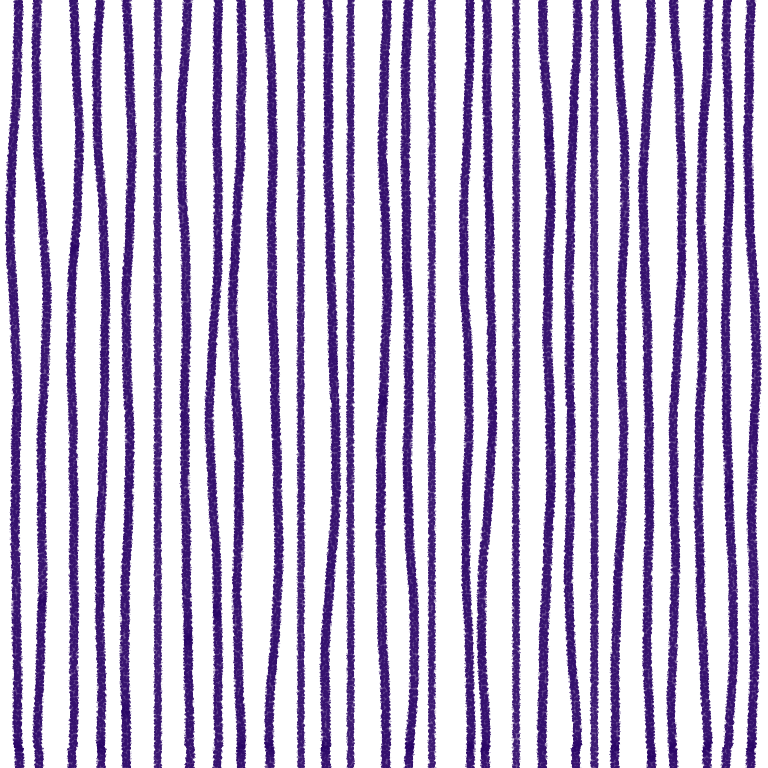
Reproduce this pattern procedurally as a three.js fragment shader.

```glsl
#define LINES 28
#define HALF_WIDTH 0.0055
#define SWAY 0.0056
#define JITTER 0.012
#define GRAIN 290.0
#define ROUGHNESS 0.0030
#define SOFTNESS 0.0012
#define SEAM 0.027
#define INK vec3(0.22, 0.08, 0.44)
#define DEEP_INK vec3(0.16, 0.02, 0.40)
#define WORN_INK vec3(0.46, 0.35, 0.61)
#define PAPER vec3(1.0)

const float TAU = 6.28318;

varying vec2 vUv;

float hash(float n) {
  return fract(sin(n * 127.1 + 3.7) * 43758.5);
}

vec2 hash2(vec2 p) {
  return fract(sin(vec2(dot(p, vec2(127.1, 311.7)), dot(p, vec2(269.5, 183.3)))) * 43758.5);
}

// Cellular noise: distance to the nearest scattered point
float cellular(vec2 p) {
  vec2 cell = floor(p);
  vec2 local = p - cell;
  float nearest = 2.0;
  for (int j = -1; j <= 1; j++) {
    for (int i = -1; i <= 1; i++) {
      vec2 offset = vec2(float(i), float(j));
      nearest = min(nearest, length(offset + hash2(cell + offset) - local));
    }
  }
  return nearest;
}

// Ruled strokes stand among the hand-drawn ones
float isStraight(float id) {
  float stride = id < 12.0 ? 5.0 : 3.0;
  return id > 0.5 && id < 22.0 && mod(id, stride) < 0.5 ? 1.0 : 0.0;
}

// Vertically periodic bend made of layered sines
float sway(float id, float y) {
  float bend = sin(TAU * (y + hash(id + 40.0))) * mix(0.4, 1.0, hash(id + 50.0));
  bend += 0.5 * sin(TAU * (2.0 * y + hash(id + 60.0)));
  bend += 0.2 * sin(TAU * (3.0 * y + hash(id + 70.0)));
  bend += 0.08 * sin(TAU * (8.0 * y + hash(id + 80.0)));
  return bend * SWAY * mix(1.0, 0.04, isStraight(id));
}

float strokeCenter(float id, float y) {
  float u = (id + 0.5) / float(LINES);
  float x = u + 0.0145 * sin(0.5 * TAU * u) + (hash(id + 10.0) - 0.5) * JITTER;
  // Stroke ends meet slightly out of line at the seam
  float step_ = (1.0 - smoothstep(SEAM - 0.002, SEAM + 0.002, y)) * (hash(id + 20.0) - 0.5);
  return x + sway(id, y) + step_ * 0.005 * (1.0 - isStraight(id));
}

// Dark spot where the pen rested
float blot(float id, float y) {
  float place = hash(id + 90.0) < 0.45 ? SEAM : hash(id + 100.0);
  float t = (y - place) / 0.011;
  return exp(-t * t) * (1.0 - isStraight(id));
}

void main() {
  // Find the closest stroke edge
  float edge = 1.0;
  float id = 0.0;
  for (int i = 0; i < LINES; i++) {
    float n = float(i);
    float halfWidth = HALF_WIDTH * mix(1.0, 0.82, isStraight(n)) * mix(0.95, 1.05, hash(n + 30.0));
    float d = abs(vUv.x - strokeCenter(n, vUv.y)) - halfWidth;
    if (d < edge) {
      edge = d;
      id = n;
    }
  }

  // Grainy outline
  float grain = cellular(vUv * GRAIN);
  float rough = edge + (grain - 0.48) * ROUGHNESS;
  float coverage = 1.0 - smoothstep(-SOFTNESS, SOFTNESS, rough);

  // Pressure varies along each stroke
  float phase = TAU * hash(id + 110.0);
  float pressure = 0.5 + 0.3 * sin(TAU * 3.0 * vUv.y + phase) + 0.2 * sin(TAU * 7.0 * vUv.y - phase);
  float dark = blot(id, vUv.y);
  float wear = smoothstep(0.38, 0.95, grain) * mix(0.95, 0.6, pressure);
  wear = (wear + 0.10 * isStraight(id)) * (1.0 - 0.7 * dark);

  vec3 ink = mix(INK, DEEP_INK, max(dark, 0.35 * pressure));
  ink = mix(ink, WORN_INK, wear);
  gl_FragColor = vec4(mix(PAPER, ink, coverage), 1.0);
}
```
